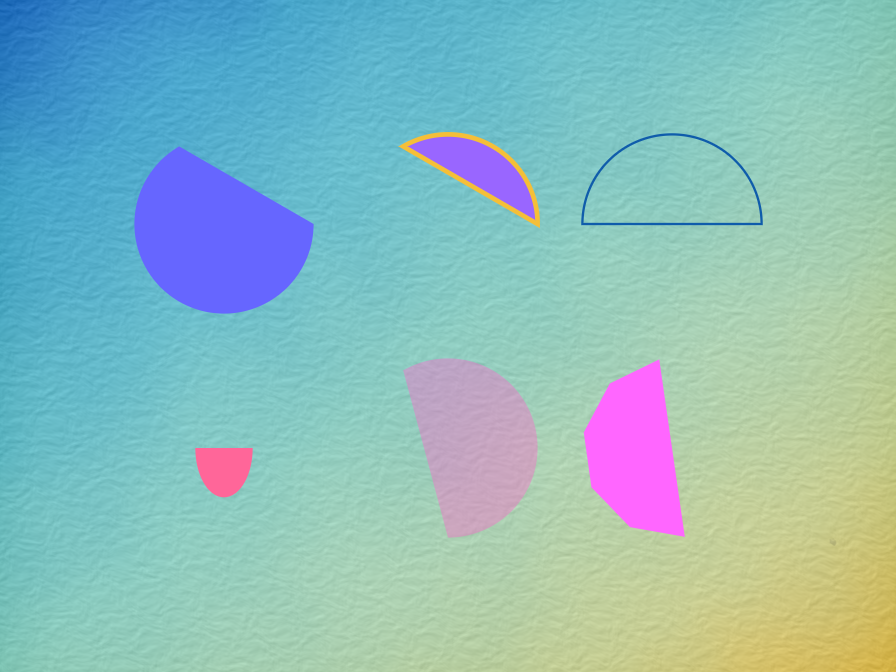
A Shadertoy shader for this background:

```glsl
vec2 direction(float degrees) {
    float a = radians(degrees);
    return vec2(cos(a), sin(a));
}

vec2 hashGradient(vec2 cell) {
    vec3 q = fract(cell.xyx * vec3(0.1031, 0.103, 0.0973));
    q += dot(q, q.yzx + 33.33);
    return direction(360.0 * fract((q.x + q.y) * q.z));
}

float gradientNoise(vec2 p) {
    vec2 i = floor(p), f = fract(p);
    vec2 u = f * f * f * (f * (f * 6.0 - 15.0) + 10.0);
    float a = dot(hashGradient(i), f);
    float b = dot(hashGradient(i + vec2(1, 0)), f - vec2(1, 0));
    float c = dot(hashGradient(i + vec2(0, 1)), f - vec2(0, 1));
    float d = dot(hashGradient(i + vec2(1, 1)), f - vec2(1, 1));
    return mix(mix(a, b, u.x), mix(c, d, u.x), u.y);
}

float fbm(vec2 p) {
    float sum = 0.0, amplitude = 0.5;
    for (int i = 0; i < 3; i++) {
        sum += amplitude * gradientNoise(p);
        p = mat2(1.7, 0.9, -0.9, 1.7) * p + 17.3;
        amplitude *= 0.5;
    }
    return sum;
}

// Height of the wrinkled paper, with creases running mostly sideways
float paperHeight(vec2 p) {
    vec2 warp = vec2(gradientNoise(p * 9.0), gradientNoise(p * 9.0 + 41.0));
    return fbm(p * vec2(19.0, 32.0) + warp * 0.9 + 100.0);
}

vec3 diagonalRamp(float t) {
    vec3 stops[7] = vec3[7](
        vec3(0.18, 0.46, 0.79), vec3(0.30, 0.66, 0.81), vec3(0.41, 0.74, 0.80),
        vec3(0.55, 0.80, 0.76), vec3(0.68, 0.82, 0.70), vec3(0.79, 0.81, 0.58),
        vec3(0.89, 0.73, 0.32));
    float s = clamp(t, 0.0, 1.0) * 6.0;
    int i = min(int(s), 5);
    return mix(stops[i], stops[i + 1], s - float(i));
}

vec3 paper(vec2 p, vec2 uv) {
    float cloud = fbm(p * 1.6 + 7.0);
    vec3 color = diagonalRamp(0.5 * (uv.x + 1.0 - uv.y) + 0.05 * cloud);

    // Worn borders
    vec2 border = exp(-18.0 * min(uv, 1.0 - uv));
    color -= vec3(0.05, 0.03, 0.05) * (border.x + 0.4 * border.y);

    // Embossed grain lit from the upper left
    float relief = paperHeight(p) - paperHeight(p + vec2(-0.006, 0.011));
    color += 0.11 * relief + 0.025 * cloud;

    // Small stain
    float stain = length(p - vec2(3.72, 0.58)) + 0.02 * gradientNoise(p * 60.0);
    return color - vec3(0.10, 0.10, 0.06) * smoothstep(0.02, 0.0, stain);
}

// Disc with the part beyond a chord cut away
float cutDisc(vec2 p, float radius, float degrees, float offset) {
    return max(length(p) - radius, dot(p, direction(degrees)) - offset);
}

float halfEllipse(vec2 p, vec2 radii) {
    float k = length(p / radii);
    float d = k * (k - 1.0) / max(length(p / (radii * radii)), 0.001);
    return max(d, p.y);
}

float halfDecagon(vec2 p) {
    float sector = radians(36.0);
    float a = atan(p.y, p.x) - radians(116.0);
    a = mod(a + 0.5 * sector, sector) - 0.5 * sector;
    float d = length(p) * cos(a) - 0.4 * cos(0.5 * sector);
    return max(d, dot(p, direction(8.2)));
}

float cover(float d) {
    return clamp(0.5 - d * iResolution.y / 3.0, 0.0, 1.0);
}

void mainImage(out vec4 fragColor, in vec2 fragCoord) {
    vec2 p = 3.0 * fragCoord / iResolution.y;
    vec3 color = paper(p, fragCoord / iResolution.xy);

    // Upper row
    float disc = cutDisc(p - vec2(1, 2), 0.4, 60.0, 0.2);
    color = mix(color, vec3(0.4, 0.4, 1.0), cover(disc));
    float sliver = cutDisc(p - vec2(2, 2), 0.4, 240.0, -0.2);
    color = mix(color, vec3(0.6, 0.4, 1.0), cover(sliver));
    color = mix(color, vec3(0.96, 0.75, 0.22), cover(abs(sliver) - 0.0105));
    float dome = cutDisc(p - vec2(3, 2), 0.4, 270.0, 0.0);
    color = mix(color, vec3(0.06, 0.36, 0.67), cover(abs(dome) - 0.0052));

    // Lower row
    float cup = halfEllipse(p - vec2(1, 1), vec2(0.128, 0.22));
    color = mix(color, vec3(1.0, 0.4, 0.6), cover(cup));
    float veil = cutDisc(p - vec2(2, 1), 0.4, 195.0, 0.1035);
    color = mix(color, vec3(1.0, 0.4, 0.8), 0.4 * cover(veil));
    float gem = halfDecagon(p - vec2(3, 1));
    color = mix(color, vec3(1.0, 0.4, 1.0), cover(gem));

    fragColor = vec4(color, 1.0);
}
```
